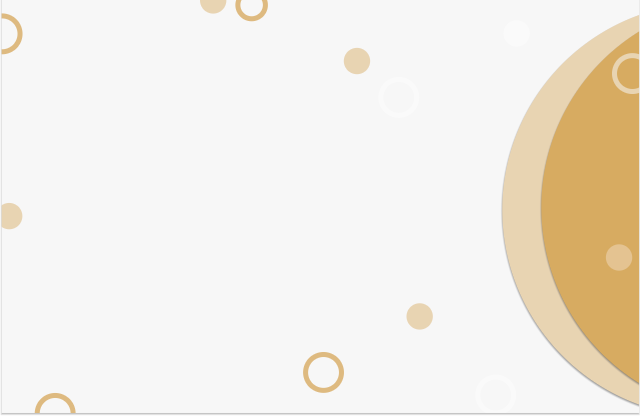
A Shadertoy shader for this background:

```glsl
// Pale card with two large overlapping gold circles and scattered discs and rings.

// Lengths are in canvas heights, with the origin at the lower left.
const vec3 PAPER  = vec3(0.968);
const vec3 GOLD   = vec3(0.843, 0.671, 0.380);
const vec3 CREAM  = vec3(0.910, 0.830, 0.700);
const vec3 MARGIN = vec3(1.0);
const vec3 SHADOW = vec3(0.30);

// Accent tones: cream, tan, faint white, pale gold
const vec3 TONES[4] = vec3[4](
    CREAM, vec3(0.871, 0.729, 0.500), vec3(0.981), vec3(0.894, 0.765, 0.570));

// Big circles: centre, radius
const vec3 BACK_CIRCLE  = vec3(1.697, 0.498, 0.4954);
const vec3 FRONT_CIRCLE = vec3(1.790, 0.504, 0.4950);

// Card: left, bottom, right, top (the top runs off the canvas)
const vec4 CARD = vec4(0.004, 0.012, 1.529, 1.1);

const vec2  SHADOW_SHIFT = vec2(-0.0004, -0.0030);
const float SHADOW_BLUR  = 0.0045;
const float SHADOW_ALPHA = 0.60;
const float CARD_SHADOW_ALPHA = 0.42;

const float DISC_RADIUS = 0.0315;
const float RING_RADIUS = 0.0429;
const float SMALL_RING_RADIUS = 0.0329;
const float RING_HALF_WIDTH = 0.0060;

// Accents: centre, radius, tone index
const int DISC_COUNT = 6;
const vec4 DISCS[DISC_COUNT] = vec4[DISC_COUNT](
    vec4(0.510, 0.999, DISC_RADIUS, 0.0),
    vec4(0.854, 0.854, DISC_RADIUS, 0.0),
    vec4(0.022, 0.483, DISC_RADIUS, 0.0),
    vec4(1.004, 0.243, DISC_RADIUS, 0.0),
    vec4(1.236, 0.920, DISC_RADIUS, 2.0),
    vec4(1.481, 0.384, DISC_RADIUS, 3.0));

const int RING_COUNT = 7;
const vec4 RINGS[RING_COUNT] = vec4[RING_COUNT](
    vec4(0.005, 0.919, RING_RADIUS, 1.0),
    vec4(0.602, 0.988, SMALL_RING_RADIUS, 1.0),
    vec4(0.774, 0.109, RING_RADIUS, 1.0),
    vec4(0.132, 0.011, RING_RADIUS, 1.0),
    vec4(0.954, 0.767, RING_RADIUS, 2.0),
    vec4(1.186, 0.055, RING_RADIUS, 2.0),
    vec4(1.513, 0.824, RING_RADIUS, 0.0));

float circleDistance(vec2 p, vec3 circle) {
    return length(p - circle.xy) - circle.z;
}

float boxDistance(vec2 p, vec4 box) {
    vec2 q = max(box.xy - p, p - box.zw);
    return length(max(q, 0.0)) + min(max(q.x, q.y), 0.0);
}

// Antialiased inside mask, one pixel wide
float coverage(float d) {
    return clamp(0.5 - d * iResolution.y, 0.0, 1.0);
}

float softShadow(float d) {
    return 1.0 - smoothstep(-SHADOW_BLUR, SHADOW_BLUR, d);
}

vec3 paintRaisedCircle(vec3 color, vec2 p, vec3 circle, vec3 fill) {
    float shade = softShadow(circleDistance(p - SHADOW_SHIFT, circle));
    color = mix(color, SHADOW, SHADOW_ALPHA * shade);
    return mix(color, fill, coverage(circleDistance(p, circle)));
}

void mainImage(out vec4 fragColor, in vec2 fragCoord) {
    vec2 p = fragCoord / iResolution.y;

    // Large circles, back to front
    vec3 color = paintRaisedCircle(PAPER, p, BACK_CIRCLE, CREAM);
    color = paintRaisedCircle(color, p, FRONT_CIRCLE, GOLD);

    // Scattered discs
    for (int i = 0; i < DISC_COUNT; i++) {
        float d = circleDistance(p, DISCS[i].xyz);
        color = mix(color, TONES[int(DISCS[i].w)], coverage(d));
    }

    // Scattered rings
    for (int i = 0; i < RING_COUNT; i++) {
        float d = abs(circleDistance(p, RINGS[i].xyz)) - RING_HALF_WIDTH;
        color = mix(color, TONES[int(RINGS[i].w)], coverage(d));
    }

    // Card edge with its drop shadow on the margin
    float cardShade = softShadow(boxDistance(p - SHADOW_SHIFT, CARD));
    vec3 outside = mix(MARGIN, SHADOW, CARD_SHADOW_ALPHA * cardShade);
    color = mix(outside, color, coverage(boxDistance(p, CARD)));

    fragColor = vec4(color, 1.0);
}
```
